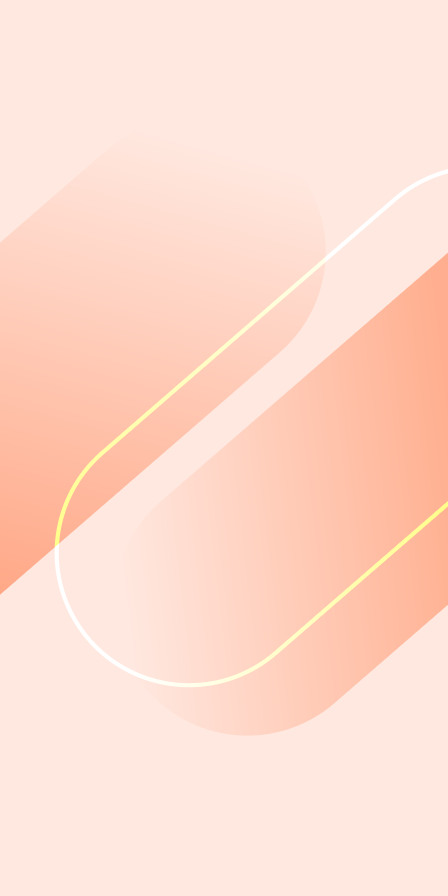
Reproduce this background procedurally as a WebGL 2 fragment shader.

```glsl
#version 300 es
precision highp float;

uniform vec2 u_resolution;
out vec4 fragColor;

#define BACKGROUND vec3(1.0, 0.910, 0.878)
#define CORAL vec3(1.0, 0.660, 0.530)
#define PEACH vec3(1.0, 0.685, 0.560)
#define SLANT vec2(0.7558, 0.6548)
#define RADIUS 0.297
#define OUTLINE_RADIUS 0.2955
#define OUTLINE_WIDTH 0.0092
#define OUTLINE_TINT 1.5

// Signed distance to a slanted capsule, given its axis start and length
float capsule(vec2 p, vec2 start, float len, float radius) {
    vec2 q = p - start;
    float along = clamp(dot(q, SLANT), min(len, 0.0), max(len, 0.0));
    return length(q - SLANT * along) - radius;
}

// Position along the gradient from a to b, from 0 to 1
float gradient(vec2 p, vec2 a, vec2 b) {
    vec2 axis = b - a;
    return clamp(dot(p - a, axis) / dot(axis, axis), 0.0, 1.0);
}

// Antialiased coverage of a signed distance
float coverage(float d, float pixel) {
    return clamp(0.5 - d / pixel, 0.0, 1.0);
}

void main() {
    // One unit is the canvas width
    vec2 p = gl_FragCoord.xy / u_resolution.x;
    float pixel = 1.0 / u_resolution.x;
    vec3 color = BACKGROUND;

    // Upper capsule, fading upward
    float upper = capsule(p, vec2(0.430, 1.438), -3.0, RADIUS);
    float upperFade = gradient(p, vec2(0.026, 0.672), vec2(0.3125, 1.7135));
    color = mix(color, mix(CORAL, BACKGROUND, upperFade), coverage(upper, pixel));

    // Lower capsule, fading to the left
    float lower = capsule(p, vec2(0.552, 0.655), 3.0, RADIUS);
    float lowerFade = gradient(p, vec2(0.273, 0.698), vec2(1.044, 0.789));
    color = mix(color, mix(BACKGROUND, PEACH, lowerFade), coverage(lower, pixel));

    // Outline: white on the background, yellow over the deeper tones
    float outline = abs(capsule(p, vec2(0.422, 0.766), 0.8645, OUTLINE_RADIUS));
    float blue = clamp(1.0 + OUTLINE_TINT * (color.b - BACKGROUND.b), 0.0, 1.0);
    color = mix(color, vec3(1.0, 1.0, blue), coverage(outline - 0.5 * OUTLINE_WIDTH, pixel));

    fragColor = vec4(color, 1.0);
}
```
